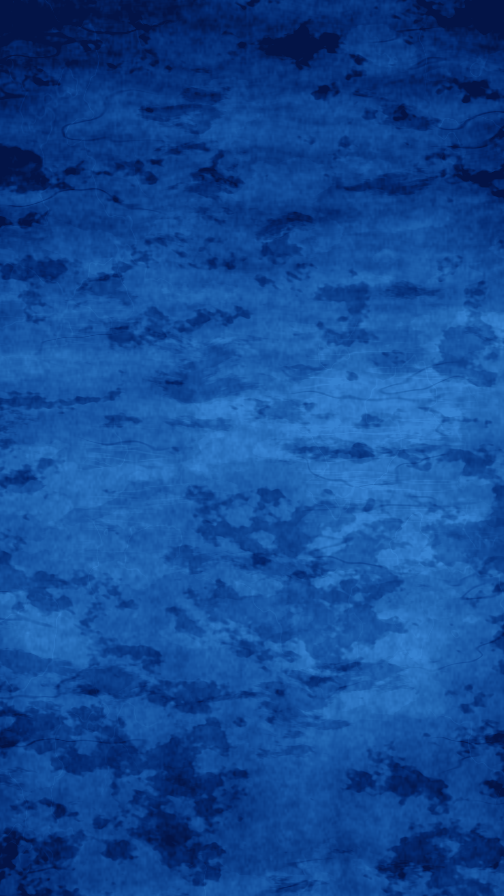
A Shadertoy shader for this texture:

```glsl
// Weathered blue plaster: a soft vertical glow with dark edges, broken by
// clouds, horizontal smears, pale peeled patches, dark flakes and fine grain.
// All layers add to one tone value, which a six step blue ramp then colours.

const vec3 BLUES[6] = vec3[6](
    vec3(0.01, 0.08, 0.28), vec3(0.01, 0.16, 0.44), vec3(0.04, 0.24, 0.54),
    vec3(0.08, 0.32, 0.63), vec3(0.13, 0.40, 0.70), vec3(0.19, 0.48, 0.79));

float hash(vec2 p) {
    return fract(sin(dot(p, vec2(127.1, 311.7))) * 43758.545);
}

float valueNoise(vec2 p) {
    vec2 cell = floor(p), f = fract(p);
    f = f * f * (3.0 - 2.0 * f);
    float low = mix(hash(cell), hash(cell + vec2(1, 0)), f.x);
    float high = mix(hash(cell + vec2(0, 1)), hash(cell + vec2(1, 1)), f.x);
    return mix(low, high, f.y);
}

// Fractal noise in 0..1; roughness is the gain from octave to octave.
float fbm(vec2 p, int octaves, float roughness) {
    float sum = 0.0, total = 0.0, gain = 1.0;
    for (int i = 0; i < octaves; i++) {
        sum += gain * valueNoise(p);
        total += gain;
        gain *= roughness;
        p = mat2(1.94, 0.45, -0.45, 1.94) * p + 17.3;
    }
    return sum / total;
}

// Thin line where a noise field crosses its middle value.
float crack(vec2 p, float width) {
    return 1.0 - smoothstep(0.0, width, abs(fbm(p, 4, 0.5) - 0.5));
}

// Broad lighting: bright just below the middle, dark top, sides and foot.
float glow(vec2 uv) {
    float top = smoothstep(0.50, 1.05, uv.y);
    float foot = 1.0 - smoothstep(0.0, 0.36, uv.y);
    float side = pow(abs(2.0 * uv.x - 1.0), 3.0);
    return 4.15 - 3.5 * top - foot * mix(1.9, 1.0, uv.x) - 0.9 * side;
}

// Pale flat areas with ragged edges, a little wider than tall.
float peeledPatches(vec2 p, float level) {
    float shape = fbm(p * vec2(7.0, 13.0) + 41.0, 6, 0.52);
    return smoothstep(level, level + 0.035, shape);
}

// Small ragged dark chips that gather where the density field is high.
float flakes(vec2 p, float density) {
    float chips = fbm(p * vec2(30.0, 40.0) + 9.0, 4, 0.65);
    return smoothstep(0.60, 0.74, chips + 0.9 * (density - 0.5));
}

vec3 blueRamp(float tone) {
    tone = clamp(tone, 0.0, 5.3);
    int i = min(int(tone), 4);
    return mix(BLUES[i], BLUES[i + 1], tone - float(i));
}

void mainImage(out vec4 fragColor, in vec2 fragCoord) {
    vec2 uv = fragCoord / iResolution.xy;
    vec2 p = fragCoord / iResolution.y;
    vec2 warped = p + 0.025 * (vec2(fbm(p * 14.0, 3, 0.5),
                                    fbm(p * 14.0 + 50.0, 3, 0.5)) - 0.5);

    float upper = smoothstep(0.42, 0.62, uv.y);
    float tone = glow(uv);

    // Clouds and wiped horizontal smears
    tone += 2.6 * (fbm(warped * vec2(5.0, 8.0) + 3.0, 5, 0.55) - 0.5);
    float smear = fbm(warped * vec2(7.0, 42.0) + 21.0, 5, 0.6) - 0.5;
    tone += mix(1.2, 2.8, upper) * smear;

    // Vertical drips near the foot
    float drip = fbm(warped * vec2(26.0, 3.5) + 70.0, 4, 0.55) - 0.5;
    tone += 2.4 * drip * (1.0 - smoothstep(0.1, 0.42, uv.y));

    // Peeled patches in two layers
    float middle = smoothstep(0.1, 0.4, uv.y) * (1.0 - smoothstep(0.7, 0.95, uv.y));
    tone += (0.25 + 0.4 * middle) * peeledPatches(p, 0.54);
    tone += 0.4 * peeledPatches(p * 1.7 + 5.0, 0.58);

    // Dark flakes, stretched into bands above and blotched below
    vec2 stretch = mix(vec2(6.0, 7.0), vec2(5.0, 17.0), upper);
    float density = fbm(warped * stretch + 33.0, 4, 0.55);
    density += 0.07 * smoothstep(0.45, 0.8, uv.x) * (1.0 - upper);
    tone -= 1.5 * flakes(p, density);
    tone -= 1.1 * smoothstep(0.62, 0.70, fbm(warped * vec2(9.0, 24.0) + 88.0, 6, 0.6));

    // Sparse dark cracks and fine pale scratches
    float worn = smoothstep(0.5, 0.68, fbm(p * 7.0 + 60.0, 2, 0.5));
    tone -= 0.9 * worn * crack(warped * vec2(5.0, 15.0) + 12.0, 0.016);
    float band = exp(-pow((uv.y - 0.53) / 0.13, 2.0));
    tone += 0.6 * band * worn * crack(p * vec2(8.0, 75.0) + 30.0, 0.05);
    tone += 0.4 * worn * crack(p * vec2(24.0, 18.0) + 95.0, 0.02);

    // Plaster grain
    tone += 1.1 * (fbm(p * 130.0, 2, 0.8) - 0.5);
    tone += 0.45 * (valueNoise(p * vec2(420.0, 210.0) + 7.0) - 0.5);

    fragColor = vec4(blueRamp(tone), 1.0);
}
```
